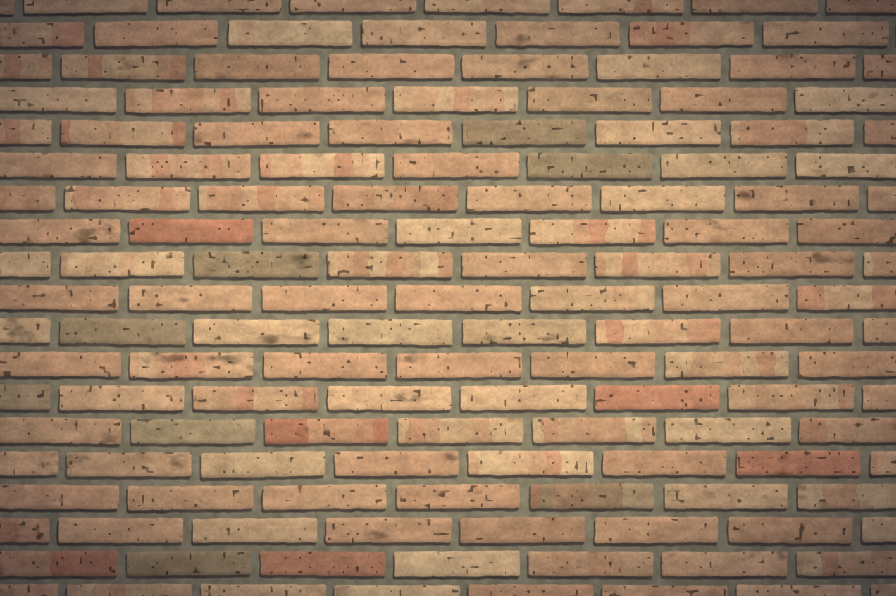
Write a Shadertoy shader that draws this texture.

```glsl
// Lengths are fractions of the canvas height
const vec2 PITCH = vec2(0.2246, 0.0555);      // brick plus joint
const vec2 HALF_BRICK = vec2(0.1056, 0.0212);
const vec2 BRICK_SHIFT = vec2(0.0015, -0.0022);
const vec2 SHADOW_OFFSET = vec2(-0.0022, 0.0050);
const vec2 GRID_START = vec2(-0.426, 0.443);  // in cells, from the top left
const float TOP_ROWS_SHIFT = 0.29;            // the two top courses are displaced
const float CORNER = 0.004;
const float EDGE_WEAR = 0.0030;
const float SOFTNESS = 0.0014;

const vec3 CLAY = vec3(0.80, 0.615, 0.46);
const vec3 SAND = vec3(0.85, 0.715, 0.53);
const vec3 RED = vec3(0.73, 0.47, 0.36);
const vec3 GREY = vec3(0.60, 0.53, 0.40);
const vec3 MORTAR = vec3(0.56, 0.525, 0.425);
const vec3 SHADOW = vec3(0.29, 0.255, 0.23);
const vec3 VIGNETTE = vec3(0.46, 0.47, 0.56);

float hash(vec2 p) {
    vec3 q = fract(vec3(p.xyx) * 0.1031);
    q += dot(q, q.yzx + 33.33);
    return fract((q.x + q.y) * q.z);
}

float noise(vec2 p) {
    vec2 i = floor(p), f = fract(p);
    f = f * f * (3.0 - 2.0 * f);
    return mix(mix(hash(i), hash(i + vec2(1, 0)), f.x),
               mix(hash(i + vec2(0, 1)), hash(i + vec2(1, 1)), f.x), f.y);
}

float fbm(vec2 p) {
    float sum = 0.0, amp = 0.5;
    for (int i = 0; i < 4; i++) {
        sum += amp * noise(p);
        p = p * 2.03 + 17.1;
        amp *= 0.5;
    }
    return sum;
}

float roundedBox(vec2 p, vec2 halfSize) {
    vec2 q = abs(p) - halfSize + CORNER;
    return length(max(q, 0.0)) + min(max(q.x, q.y), 0.0) - CORNER;
}

vec3 brickColour(vec2 id, vec2 local, vec2 p) {
    float kind = hash(id + 51.0);
    vec3 base = mix(CLAY, SAND, pow(hash(id + 7.0), 2.0));
    base = mix(base, RED, 0.75 * step(0.94, kind));
    base = mix(base, GREY, 0.75 * step(kind, 0.06));

    // Firing bands across some bricks
    float along = local.x / PITCH.x * 8.0 + noise(p * 45.0) * 0.35;
    float band = hash(vec2(floor(along), id.x * 13.0 + id.y * 7.0) + 90.0) - 0.5;
    float banded = mix(0.12, 1.0, step(0.66, hash(id + 23.0)));
    base = mix(base, band > 0.0 ? SAND : RED, abs(band) * banded);

    // Stains, grain and pits
    base *= 0.94 + 0.12 * hash(id + 3.0);
    base *= 0.86 + 0.28 * fbm(p * vec2(40.0, 70.0));
    base *= 0.95 + 0.10 * noise(p * 260.0);
    float pits = smoothstep(0.84, 0.96, noise(p * 125.0 + 31.0));
    float stain = smoothstep(0.66, 0.86, fbm(p * vec2(16.0, 30.0) + 8.0));
    return base * (1.0 - 0.45 * pits) * (1.0 - 0.35 * stain);
}

void mainImage(out vec4 fragColor, in vec2 fragCoord) {
    vec2 uv = fragCoord / iResolution.xy;
    vec2 p = vec2(fragCoord.x, iResolution.y - fragCoord.y) / iResolution.y;
    float aa = max(SOFTNESS, 0.75 / iResolution.y);

    // Running bond, with slightly uneven courses
    vec2 grid = p / PITCH + GRID_START;
    grid.y += 0.09 * (noise(p * vec2(3.0, 5.0)) - 0.5);
    float row = floor(grid.y);
    grid.x -= 0.5 * mod(row, 2.0);
    grid.x += TOP_ROWS_SHIFT * step(row, 1.5) + 0.07 * (hash(vec2(row, 4.0)) - 0.5);
    vec2 id = vec2(floor(grid.x), row);
    vec2 local = (fract(grid) - 0.5) * PITCH - BRICK_SHIFT;

    // Worn outline, varied in size from brick to brick
    vec2 halfSize = HALF_BRICK - vec2(0.0025, 0.0014) * vec2(hash(id + 11.0), hash(id + 29.0));
    float wear = EDGE_WEAR * (fbm(p * 55.0) - 0.47);
    float tilt = (hash(id + 61.0) - 0.5) * 0.018;
    vec2 turned = local + vec2(0.0, tilt * local.x);
    float brickDist = roundedBox(turned, halfSize) + wear;
    float shadowDist = roundedBox(turned - SHADOW_OFFSET, halfSize) + wear * 1.5;

    // Mortar and the shadow below and left of each brick
    vec3 colour = MORTAR * (0.84 + 0.32 * fbm(p * 75.0));
    float depth = 0.72 + 0.28 * noise(p * 30.0 + 5.0);
    colour = mix(colour, SHADOW, depth * (1.0 - smoothstep(-aa, aa * 1.5, shadowDist)));

    // Brick face with a lit upper edge and a dim lower one
    vec3 face = brickColour(id, local, p);
    float slope = turned.y / halfSize.y;
    face *= 1.0 + 0.06 * (1.0 - smoothstep(-0.95, -0.5, slope)) - 0.13 * smoothstep(0.6, 1.0, slope);
    colour = mix(colour, face, 1.0 - smoothstep(-aa, aa, brickDist));

    // Darkened corners
    float falloff = smoothstep(0.22, 0.80, length(uv - 0.5));
    colour *= mix(vec3(1.02), VIGNETTE, falloff);
    fragColor = vec4(clamp(colour, 0.0, 1.0), 1.0);
}
```
